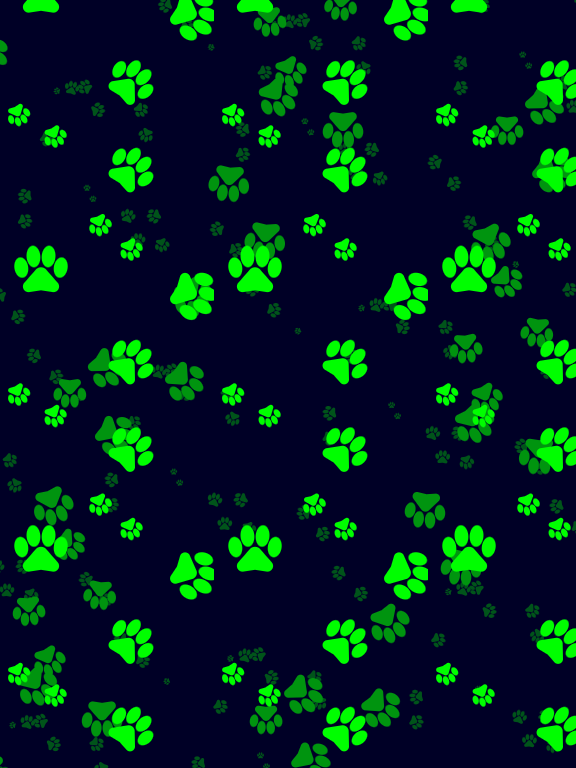
A Shadertoy shader for this pattern:

```glsl
// Neon paw prints on deep navy: three overlaid layers of one paw shape.
// Each layer repeats its own small motif on a rectangular lattice, with the
// faint and middle lattices turned; every paw is a distance function.

const float DESIGN_HEIGHT = 768.0;   // design units over the canvas height

const vec3 NAVY   = vec3(0.0, 0.0, 0.15);
const vec3 FAINT  = vec3(0.0, 0.33, 0.10);
const vec3 MIDDLE = vec3(0.0, 0.58, 0.06);
const vec3 BRIGHT = vec3(0.0, 0.995, 0.0);

const vec2 FAINT_TILE  = vec2(227.8, 296.7);
const vec2 MIDDLE_TILE = vec2(381.0, 510.0);
const vec2 BRIGHT_TILE = vec2(214.0, 279.5);
const float FAINT_TURN  = -17.0;     // lattice turns in degrees
const float MIDDLE_TURN = 59.0;

const float FAINT_TINY = 3.4, FAINT_SIZE = 7.4;
const float MIDDLE_LARGE = 20.5, MIDDLE_SMALL = 16.5;
const int TINY_COUNT = 4, LARGE_COUNT = 9;

// Faint motif: offsets from its anchor, the tiny paws first.
const vec2 FAINT_ANCHOR = vec2(87.0, 188.0);
const vec2 FAINT_PAWS[20] = vec2[20](
    vec2(0, 0), vec2(6, 11), vec2(211, 143), vec2(-30, -97),
    vec2(41, 28), vec2(67, 28), vec2(51, 52), vec2(75, 57),
    vec2(130, 41), vec2(149, 62), vec2(-62, 8), vec2(-62, 33),
    vec2(165, 101), vec2(187, 122), vec2(-15, -100), vec2(-2, -101),
    vec2(11, -78), vec2(54, -78), vec2(59, -53), vec2(-40, -49));

// Middle motif: position and heading in degrees, the larger paws first.
const vec3 MIDDLE_PAWS[14] = vec3[14](
    vec3(278, 97, 145), vec3(343, 129, 180), vec3(229, 183, 185),
    vec3(545, 105, 130), vec3(552, 172, 120), vec3(622, 119, 135),
    vec3(490, 243, 160), vec3(193, 297, 150), vec3(265, 240, 185),
    vec3(290, 72, 155), vec3(507, 130, 180), vec3(507, 282, 135),
    vec3(537, 332, 185), vec3(466, 348, 175));

// Bright motif: position, half width and heading in degrees.
const vec4 BRIGHT_PAWS[8] = vec4[8](
    vec4(41, 270, 27, 0), vec4(194, 295, 25, 115),
    vec4(131, 82, 23.5, 40), vec4(131, 169.5, 23.5, 40),
    vec4(18.5, 115, 11.7, 155), vec4(55, 136.5, 11.7, 155),
    vec4(100, 225, 11.7, 160), vec4(131, 249.5, 11.7, 155));

float hash(vec2 p) {
    return fract(sin(dot(p, vec2(12.9898, 78.233))) * 43758.5453);
}

float capsule(vec2 p, vec2 a, vec2 b, float ra, float rb) {
    vec2 ab = b - a;
    float t = clamp(dot(p - a, ab) / dot(ab, ab), 0.0, 1.0);
    return length(p - a - ab * t) - mix(ra, rb, t);
}

float ellipse(vec2 p, vec2 radii, float lean) {
    float c = cos(lean), s = sin(lean);
    p = vec2(c * p.x - s * p.y, s * p.x + c * p.y);
    return (length(p / radii) - 1.0) * min(radii.x, radii.y);
}

// Upright paw of half width one: a three-lobed pad and four toes.
float pawShape(vec2 p) {
    p.x = abs(p.x);
    float pad = min(capsule(p, vec2(0.0, -0.16), vec2(0.46, -0.61), 0.26, 0.21),
                    capsule(p, vec2(0.0, -0.55), vec2(0.46, -0.61), 0.20, 0.21));
    float toes = min(ellipse(p - vec2(0.28, 0.50), vec2(0.255, 0.40), 0.08),
                     ellipse(p - vec2(0.73, 0.09), vec2(0.255, 0.38), 0.16));
    return min(pad, toes);
}

// Coverage of a paw; the heading is clockwise from up, y runs down.
float paw(vec2 p, float size, float heading, float pixel) {
    float a = radians(heading);
    vec2 right = vec2(cos(a), sin(a)), up = vec2(sin(a), -cos(a));
    float d = pawShape(vec2(dot(p, right), dot(p, up)) / size) * size;
    return clamp(0.5 - d / pixel, 0.0, 1.0);
}

// Offset from the nearest lattice copy of a motif point.
vec2 nearestCopy(vec2 p, vec2 tile, float turn) {
    float c = cos(radians(turn)), s = sin(radians(turn));
    mat2 axes = mat2(c, s, -s, c);
    vec2 q = p * axes;
    return axes * (q - tile * round(q / tile));
}

void mainImage(out vec4 fragColor, in vec2 fragCoord) {
    float pixel = DESIGN_HEIGHT / iResolution.y;
    vec2 p = vec2(fragCoord.x, iResolution.y - fragCoord.y) * pixel;
    float faint = 0.0, middle = 0.0, bright = 0.0;

    for (int i = 0; i < 20; i++) {
        vec2 q = nearestCopy(p - FAINT_ANCHOR - FAINT_PAWS[i], FAINT_TILE, FAINT_TURN);
        float size = i < TINY_COUNT ? FAINT_TINY : FAINT_SIZE;
        faint = max(faint, paw(q, size, 360.0 * hash(FAINT_PAWS[i]), pixel));
    }
    for (int i = 0; i < 14; i++) {
        vec3 m = MIDDLE_PAWS[i];
        float size = i < LARGE_COUNT ? MIDDLE_LARGE : MIDDLE_SMALL;
        middle = max(middle, paw(nearestCopy(p - m.xy, MIDDLE_TILE, MIDDLE_TURN), size, m.z, pixel));
    }
    for (int i = 0; i < 8; i++) {
        vec4 b = BRIGHT_PAWS[i];
        vec2 q = nearestCopy(p - b.xy, BRIGHT_TILE, 0.0);
        // The tile's right side cuts off any paw that crosses it.
        float inside = clamp(0.5 + (BRIGHT_TILE.x - b.x - q.x) / pixel, 0.0, 1.0);
        bright = max(bright, paw(q, b.z, b.w, pixel) * inside);
    }

    vec3 color = mix(NAVY, FAINT, faint);
    color = mix(color, MIDDLE, middle);
    fragColor = vec4(mix(color, BRIGHT, bright), 1.0);
}
```
